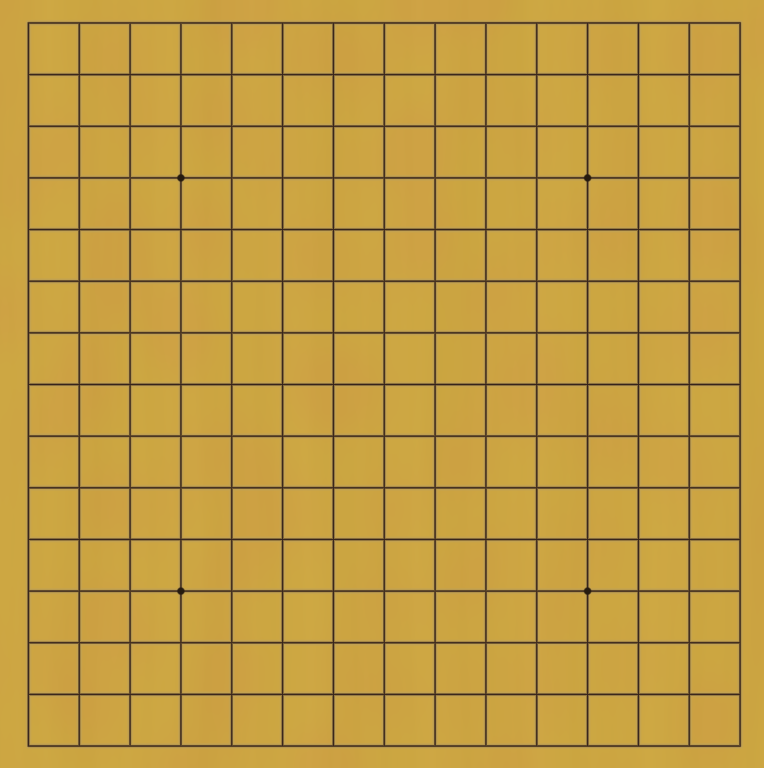
Give the GLSL for this pattern, as a WebGL 2 fragment shader.

```glsl
#version 300 es
precision highp float;

uniform vec2 u_resolution;
out vec4 fragColor;

// Board layout, as fractions of the canvas
const float CELLS = 14.0;
const vec2 GRID_MIN = vec2(0.0372, 0.0286);
const vec2 GRID_MAX = vec2(0.9687, 0.9701);
const float STAR_OFFSET = 4.0;      // cells from the centre to each star point

// Sizes, in canvas heights
const float LINE_HALF = 0.0011;
const float LINE_SOFT = 0.0013;
const float HALO_HALF = 0.0036;
const float STAR_RADIUS = 0.0047;

// Colours
const vec3 WOOD = vec3(0.800, 0.653, 0.257);
const vec3 WOOD_ORANGE = vec3(0.805, 0.625, 0.265);
const vec3 HALO = vec3(0.760, 0.635, 0.325);
const vec3 INK = vec3(0.200, 0.130, 0.105);
const vec3 STAR_INK = vec3(0.150, 0.105, 0.060);

// Wood variation
const float GRAIN_AMOUNT = 0.007;
const float BLOTCH_AMOUNT = 0.75;
const vec2 BLOTCH_SCALE = vec2(13.0, 10.0);

vec2 hash2(vec2 p) {
    vec3 q = fract(p.xyx * vec3(0.1031, 0.1030, 0.0973));
    q += dot(q, q.yzx + 33.33);
    return fract((q.xx + q.yz) * q.zy);
}

// Soft spots of random strength, scattered one per cell
float blotches(vec2 p) {
    vec2 cell = floor(p);
    float total = 0.0;
    for (int y = -1; y <= 1; y++) {
        for (int x = -1; x <= 1; x++) {
            vec2 id = cell + vec2(x, y);
            vec2 seed = hash2(id);
            float fade = 1.0 - smoothstep(0.0, 0.95, length(p - id - seed));
            total += fade * hash2(id + 47.0).x;
        }
    }
    return min(total, 1.0);
}

// Fine upright grain from layered sines
float grain(vec2 p) {
    float sum = 0.0;
    float weight = 0.5;
    float freq = 38.0;
    for (int i = 0; i < 4; i++) {
        float bend = sin(p.y * (5.0 + 2.0 * float(i)) + p.x * 9.0);
        sum += weight * sin(p.x * freq + bend + float(i) * 1.7);
        freq *= 2.1;
        weight *= 0.6;
    }
    return sum;
}

float coverage(float dist, float radius, float soft) {
    return 1.0 - smoothstep(radius - soft, radius + soft, dist);
}

void main() {
    vec2 uv = gl_FragCoord.xy / u_resolution;
    vec2 aspect = vec2(u_resolution.x / u_resolution.y, 1.0);
    float pixel = 1.0 / u_resolution.y;

    // Wood
    vec2 p = uv * aspect;
    vec3 color = mix(WOOD, WOOD_ORANGE, BLOTCH_AMOUNT * blotches(p * BLOTCH_SCALE));
    color += GRAIN_AMOUNT * grain(p);

    // Distance to the nearest line each way, ending at the border
    vec2 pitch = (GRID_MAX - GRID_MIN) / CELLS;
    vec2 grid = (uv - GRID_MIN) / pitch;
    vec2 nearest = clamp(floor(grid + 0.5), 0.0, CELLS);
    vec2 offset = (grid - nearest) * pitch * aspect;
    vec2 beyond = max(max(GRID_MIN - uv, uv - GRID_MAX), 0.0) * aspect;
    float upright = length(vec2(offset.x, beyond.y));
    float level = length(vec2(beyond.x, offset.y));
    float lineDist = min(upright, level);

    // Lines with a faint dull halo
    float soft = max(LINE_SOFT, 0.6 * pixel);
    color = mix(color, HALO, 0.85 * coverage(lineDist, HALO_HALF, soft));
    color = mix(color, INK, coverage(lineDist, LINE_HALF, soft));

    // Four star points, folded about the centre
    vec2 star = (abs(grid - 0.5 * CELLS) - STAR_OFFSET) * pitch * aspect;
    color = mix(color, STAR_INK, coverage(length(star), STAR_RADIUS, soft));

    fragColor = vec4(color, 1.0);
}
```
